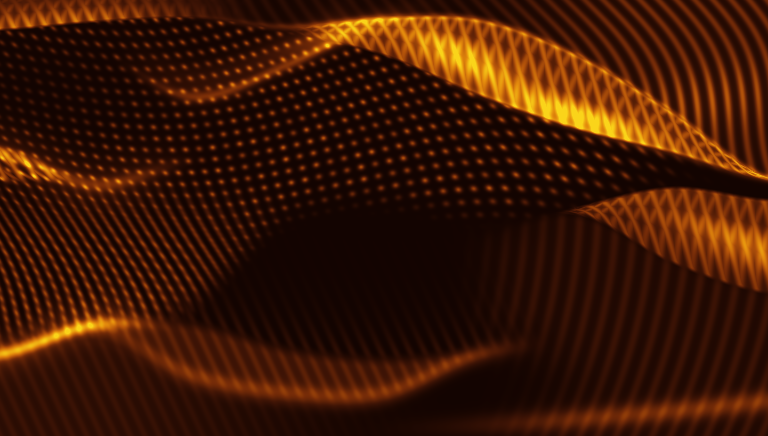
Reproduce this background procedurally as a Shadertoy shader.

```glsl
// Glowing amber waves made of dots and ribs, flowing over a near-black ground.
// Splines give the wave edges; a sheared lattice gives dots and blurred stripes,
// and one heat value gathers every layer before a colour ramp paints it.

const float ASPECT = 1.766;

float hash(vec2 c) {
    return fract(sin(dot(c, vec2(12.9898, 78.233))) * 43758.5453);
}

// Smooth curve through nine heights, evenly spaced across the canvas
float spline(float k[9], float x) {
    x = clamp(x, 0.0, 0.9999) * 8.0;
    int i = int(x);
    float f = fract(x);
    float a = k[max(i - 1, 0)], b = k[i], c = k[i + 1], d = k[min(i + 2, 8)];
    return b + 0.5 * f * (c - a + f * (2.0*a - 5.0*b + 4.0*c - d + f * (3.0*(b - c) + d - a)));
}

float glow(float offset, float width) {
    float d = offset / width;
    return exp(-d * d);
}

float blob(vec2 p, vec2 centre, vec2 radius, float tilt) {
    vec2 d = p - centre;
    d.y -= tilt * d.x;
    d /= radius;
    return exp(-dot(d, d));
}

float ribs(float phase) {
    return pow(0.5 + 0.5 * cos(6.2832 * phase), 1.5);
}

// Two crossing families of ribs, t runs across the ribbon
float mesh(float x, float t, float freq, float bend) {
    return max(ribs(x * freq + bend * t), 0.75 * ribs(x * freq - bend * t * t));
}

float between(float y, float low, float high, float soft) {
    return smoothstep(low - soft, low + soft, y) * smoothstep(high + soft, high - soft, y);
}

// Dot lattice that melts into stripes as blur goes from 0 to 1
float lattice(vec2 p, float blur) {
    float w = p.x + 0.45 * (p.y - 0.65) + 0.02 * sin(12.0 * p.y + 3.0 * p.x);
    float size = 0.026 + 0.008 * w;
    float row = (p.y - 0.65 + 0.06 * sin(4.0 * p.x)) / (0.9 * size);
    vec2 q = vec2(log(size) / 0.008, row);
    float d = length(fract(q) - 0.5);
    float dots = glow(d, 0.23) * (0.8 + 0.4 * hash(floor(q)));
    return mix(dots, ribs(q.x - 0.5) * (0.8 + 0.2 * cos(6.2832 * row)), blur);
}

vec3 ramp(float heat) {
    float h = max(heat, 0.0) * 4.0;
    vec3 c = mix(vec3(0.075, 0.015, 0.002), vec3(0.25, 0.08, 0.02), clamp(h, 0.0, 1.0));
    c = mix(c, vec3(0.46, 0.17, 0.03), clamp(h - 1.0, 0.0, 1.0));
    c = mix(c, vec3(0.71, 0.33, 0.04), clamp(h - 2.0, 0.0, 1.0));
    c = mix(c, vec3(0.89, 0.54, 0.05), clamp(h - 3.0, 0.0, 1.0));
    return mix(c, vec3(0.98, 0.83, 0.10), clamp(h - 4.0, 0.0, 1.0));
}

void mainImage(out vec4 fragColor, in vec2 fragCoord) {
    vec2 uv = fragCoord / iResolution.xy;
    vec2 p = uv * vec2(ASPECT, 1.0);
    float x = uv.x, y = uv.y;

    // Wave edges
    float crest = spline(float[9](.931, .95, .959, .938, .959, .954, .874, .743, .592), x);
    float belly = spline(float[9](.931, .95, .959, .925, .874, .782, .706, .651, .590), x);
    float fold = spline(float[9](.93, .885, .778, .851, .954, .96, .9, .8, .7), x);
    float leftFold = spline(float[9](.65, .576, .633, .66, .66, .66, .66, .66, .66), x);
    float sheetEnd = spline(float[9](.22, .24, .29, .49, .53, .50, .53, .58, .60), x);
    float lowTop = spline(float[9](.193, .261, .255, .197, .174, .193, .209, .2, .2), x);
    float lowBase = spline(float[9](.185, .236, .135, .094, .094, .186, .215, .2, .2), x);
    float sideTop = spline(float[9](.4, .4, .4, .4, .4, .46, .522, .569, .541), x);
    float sideBase = spline(float[9](.4, .4, .4, .4, .4, .46, .510, .399, .328), x);

    // Far waves above the crest
    float above = smoothstep(-0.004, 0.006, y - crest);
    float farRibs = ribs(p.x * 26.0 + 13.0 * y + 1.2 * sin(9.0 * y - 2.0 * p.x));
    float farLight = 0.12 + 0.36 * smoothstep(0.55, 0.85, x)
        + 0.3 * blob(p, vec2(1.63, 0.77), vec2(0.2, 0.07), 0.15);
    float heat = above * farLight * (0.2 + 0.8 * farRibs);
    float leftBand = above * smoothstep(0.36, 0.08, x) * exp(-max(y - crest, 0.0) / 0.07);
    heat += leftBand * (0.45 + 0.5 * mesh(p.x, (y - crest) / 0.06, 28.0, 1.0));

    // Dotted sheet, blurring into stripes at the lower left
    float blur = smoothstep(0.62, 0.42, y) * smoothstep(0.42, 0.2, x);
    float sheet = smoothstep(0.004, -0.004, y - belly) * smoothstep(-0.03, 0.07, y - sheetEnd);
    float shade = 0.62 - 0.42 * blob(p, vec2(0.08, 0.80), vec2(0.3, 0.14), 0.0);
    shade *= 1.0 - 0.8 * smoothstep(0.78, 0.92, x);
    heat += sheet * shade * lattice(p, blur);

    // Folds in the sheet
    float foldSpan = smoothstep(0.14, 0.27, x) * smoothstep(0.47, 0.43, x);
    heat += foldSpan * (0.42 * glow(y - fold, 0.012) + 0.16 * glow(y - fold - 0.03, 0.045));
    float leftSpan = smoothstep(0.27, 0.14, x);
    heat += leftSpan * (0.36 * glow(y - leftFold, 0.016) + 0.14 * glow(y - leftFold, 0.06));
    heat += 0.6 * smoothstep(0.11, 0.05, x) * between(y, 0.585, leftFold + 0.01, 0.012)
        * mesh(p.x, y * 18.0, 28.0, 1.0);

    // Dim waves at the lower right, sinking into the dark middle
    float dim = smoothstep(0.6, 0.78, x) * smoothstep(0.01, -0.02, y - sideBase);
    dim += 0.7 * smoothstep(0.58, 0.7, x) * smoothstep(0.52, 0.4, y) * smoothstep(0.2, 0.3, y) * (1.0 - dim);
    dim *= 1.0 - 0.8 * blob(p, vec2(1.12, 0.12), vec2(0.22, 0.07), 0.0);
    heat += dim * (0.07 + 0.15 * ribs(p.x * 24.0 - 11.0 * y + 10.0 * y * y));

    // Soft lower ribbon with its bright left end
    float lowSpan = smoothstep(0.72, 0.6, x);
    float inLow = between(y, lowBase, lowTop, 0.02) * lowSpan;
    float lowRibs = ribs(p.x * 30.0 + 14.0 * y);
    heat += inLow * (0.23 + 0.15 * lowRibs);
    heat += lowSpan * 0.36 * glow(y - lowBase, 0.022) * smoothstep(0.08, 0.25, x);
    heat += smoothstep(0.24, 0.08, x) * (0.75 * glow(y - lowTop + 0.005, 0.016) + 0.25 * glow(y - lowTop, 0.045));
    heat += 0.2 * lowRibs * lowSpan * smoothstep(0.0, 0.02, y - lowTop) * exp(-max(y - lowTop, 0.0) / 0.06);
    heat += smoothstep(0.01, -0.03, y - lowBase) * smoothstep(0.6, 0.1, x) * (0.13 + 0.09 * lowRibs);
    float floorLine = 0.08 - 0.20 * (1.0 - x) + 0.14 * (1.0 - x) * (1.0 - x);
    heat += 0.4 * smoothstep(0.45, 0.85, x) * glow(y - floorLine, 0.025);

    // Ribbon at the right edge
    float sideT = (y - sideBase) / max(sideTop - sideBase, 0.01);
    float inSide = between(y, sideBase, sideTop, 0.006) * smoothstep(0.71, 0.78, x);
    float sideHeat = 0.2 + 0.36 * mesh(p.x, sideT, 27.0, 1.6) + 0.15 * glow(y - sideTop, 0.025)
        + 0.5 * blob(p, vec2(1.74, 0.43), vec2(0.2, 0.045), -0.35);
    heat = mix(heat, sideHeat, inSide);

    // Main bright ribbon
    float t = (y - belly) / max(crest - belly, 0.01);
    float inMain = between(y, belly, crest, 0.005) * smoothstep(0.37, 0.45, x);
    float mainHeat = 0.34 + 0.45 * mesh(p.x, t, 27.0, 1.5)
        + 0.6 * blob(p, vec2(1.06, 0.87), vec2(0.13, 0.04), -0.4)
        + 0.7 * blob(p, vec2(1.33, 0.73), vec2(0.17, 0.035), -0.3);
    heat = mix(heat, mainHeat, inMain);
    heat += smoothstep(0.2, 0.45, x) * 0.4 * glow(y - crest, 0.008);
    heat += smoothstep(0.5, 0.68, x) * 0.3 * glow(y - belly, 0.009);
    heat += 0.45 * blob(p, vec2(0.79, 0.925), vec2(0.12, 0.025), 0.3);

    fragColor = vec4(ramp(heat), 1.0);
}
```
